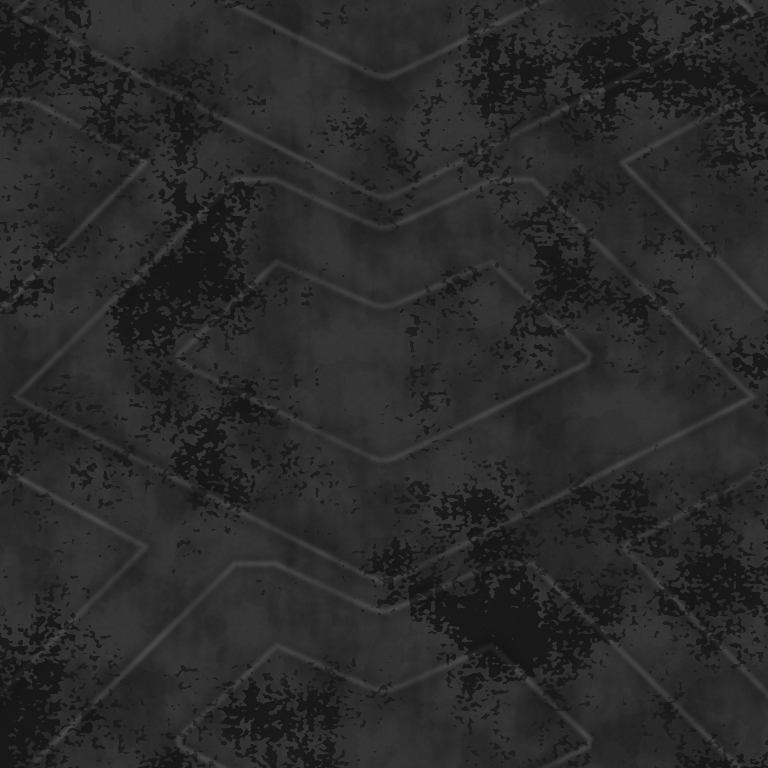
This texture is drawn by a three.js fragment shader. Its source:

```glsl
// Worn charcoal panel embossed with mirrored chevron hexagons: one repeat across, two down.
// Soft ridges come from distances to folded line segments; gradient noise at several
// scales supplies the mottled ground, streaks and grainy dark wear.

varying vec2 vUv;

const float ROW_HEIGHT = 0.5;
const float RIDGE_WIDTH = 0.0042;
const float GROOVE_WIDTH = 0.014;
const vec3 GROUND_DARK = vec3(0.155);
const vec3 GROUND_LIGHT = vec3(0.207);
const vec3 WEAR_DEEP = vec3(0.085);
const vec3 WEAR_THIN = vec3(0.115);

vec2 gradientAt(vec2 cell) {
  vec3 q = fract(vec3(cell.xyx) * vec3(0.1031, 0.1030, 0.0973));
  q += dot(q, q.yzx + 33.33);
  float angle = 6.28318 * fract((q.x + q.y) * q.z);
  return vec2(cos(angle), sin(angle));
}

// Gradient noise, roughly -0.7 to 0.7
float noise(vec2 p) {
  vec2 i = floor(p);
  vec2 f = p - i;
  vec2 w = f * f * f * (f * (f * 6.0 - 15.0) + 10.0);
  vec2 e = vec2(1.0, 0.0);
  float low = mix(dot(gradientAt(i), f), dot(gradientAt(i + e), f - e), w.x);
  float high = mix(dot(gradientAt(i + e.yx), f - e.yx),
                   dot(gradientAt(i + 1.0), f - 1.0), w.x);
  return mix(low, high, w.y);
}

float fbm(vec2 p, float gain) {
  float sum = 0.0;
  float amplitude = 1.0;
  for (int i = 0; i < 4; i++) {
    sum += amplitude * noise(p);
    p = p * 2.13 + 17.7;
    amplitude *= gain;
  }
  return sum;
}

float segment(vec2 p, vec2 a, vec2 b) {
  vec2 ab = b - a;
  vec2 ap = p - a;
  return length(ap - ab * clamp(dot(ap, ab) / dot(ab, ab), 0.0, 1.0));
}

// Outer hexagon with a notched top; x is the distance from the mirror axis, y runs down
float outerHexagon(vec2 p) {
  vec2 tip = vec2(0.480, 0.517);
  vec2 shoulder = vec2(0.194, 0.234);
  vec2 crown = vec2(0.142, 0.234);
  float d = min(segment(p, vec2(0.0, 0.301), crown), segment(p, crown, shoulder));
  d = min(d, segment(p, shoulder, tip));
  return min(d, segment(p, tip, vec2(0.0, 0.762)));
}

float innerHexagon(vec2 p) {
  vec2 tipHigh = vec2(0.268, 0.462);
  vec2 tipLow = vec2(0.266, 0.472);
  vec2 crown = vec2(0.140, 0.341);
  float d = min(segment(p, vec2(0.0, 0.404), crown), segment(p, crown, tipHigh));
  d = min(d, segment(p, tipHigh, tipLow));
  return min(d, segment(p, tipLow, vec2(0.0, 0.605)));
}

// Side arrow; a flat cap replaces its peak when capped
float sideArrow(vec2 p, bool capped) {
  vec2 point = vec2(0.311, 0.212);
  vec2 bend = capped ? vec2(0.461, 0.130) : vec2(0.490, 0.114);
  vec2 peak = capped ? vec2(0.510, 0.130) : vec2(0.510, 0.103);
  float d = min(segment(p, peak, bend), segment(p, bend, point));
  return min(d, segment(p, point, vec2(0.510, 0.414)));
}

float ridgeDistance(vec2 uv) {
  float x = uv.x - 0.5;
  vec2 p = vec2(sqrt(x * x + 0.00012), 1.0 - uv.y);
  float d = 1.0;
  for (int row = -1; row <= 1; row++) {
    vec2 q = p - vec2(0.0, ROW_HEIGHT * float(row));
    d = min(d, min(outerHexagon(q), innerHexagon(q)));
    d = min(d, sideArrow(q, row == 0));
  }
  return d;
}

float bell(float d, float width) {
  return exp(-d * d / (width * width));
}

void main() {
  vec2 uv = vUv;

  // Mottled ground with stains, vertical streaks and fine grain
  float streak = noise(uv * vec2(75.0, 9.0) + 41.0);
  float mottle = fbm(uv * 7.0 + 5.3, 0.6) + 0.25 * streak;
  float stain = smoothstep(0.08, 0.16, fbm(uv * 15.0 + 62.0, 0.45));
  vec3 color = mix(GROUND_DARK, GROUND_LIGHT, smoothstep(-0.55, 0.4, mottle));
  color += 0.012 * noise(uv * 190.0) - 0.014 * stain;

  // Wear: broad patches broken up into small, slightly flattened grains
  float patches = 0.95 * noise(uv * 4.6 + 23.4) + 0.6 * noise(uv * 11.0 + 8.6);
  float grain = 0.4 * noise(uv * 27.0 + 3.1) + 0.55 * noise(uv * vec2(66.0, 80.0))
              + 0.65 * noise(uv * vec2(145.0, 180.0) + 9.7) + 0.2 * streak;
  float wear = smoothstep(0.21, 0.33, patches + grain);
  vec3 wearColor = mix(WEAR_THIN, WEAR_DEEP, smoothstep(-0.1, 0.4, patches));
  color = mix(color, wearColor, 0.92 * wear);

  // Raised ridge inside a faint groove, fading unevenly along its length
  float d = ridgeDistance(uv);
  float strength = 0.85 + 0.5 * noise(uv * 13.0 + 31.0);
  color *= 1.0 - 0.16 * bell(d, GROOVE_WIDTH);
  color += 0.105 * strength * (1.0 - 0.3 * wear) * bell(d, RIDGE_WIDTH);

  gl_FragColor = vec4(color, 1.0);
}
```
